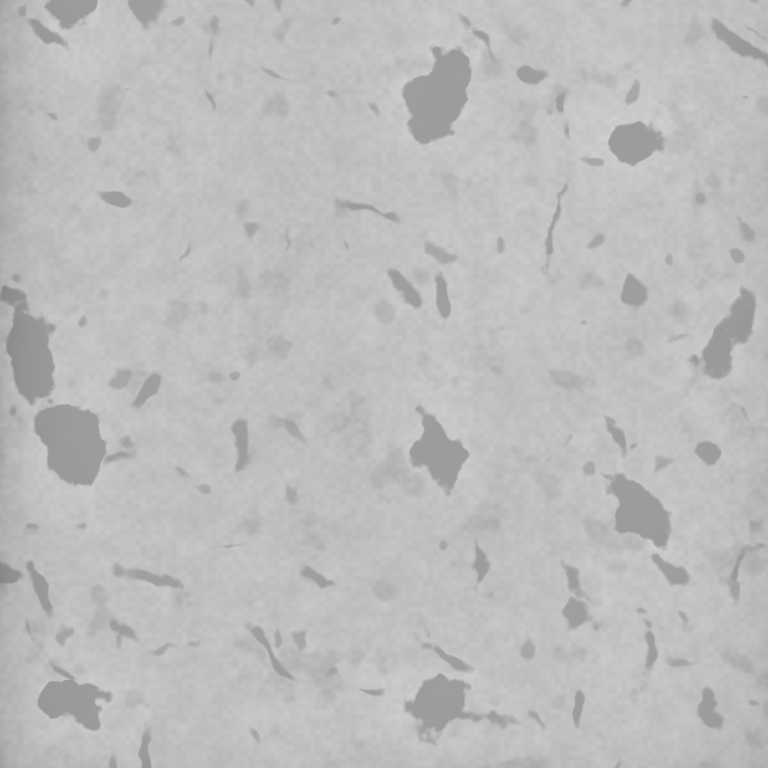
A WebGL 1 fragment shader for this texture:

```glsl
precision highp float;
// Pale mottled plaster with ragged grey gaps, drawn as scattered ellipses
// at three scales whose outlines are torn by layered value noise.
// Soft bright rims, fine grain and shaded borders complete the surface.
uniform vec2 u_resolution;

float hash(vec2 p) {
  return fract(sin(dot(p, vec2(127.1, 311.7))) * 43758.5453);
}

float noise(vec2 p) {
  vec2 i = floor(p), f = fract(p);
  f = f * f * (3.0 - 2.0 * f);
  return mix(mix(hash(i), hash(i + vec2(1.0, 0.0)), f.x),
             mix(hash(i + vec2(0.0, 1.0)), hash(i + 1.0), f.x), f.y);
}

float fbm(vec2 p) {
  float sum = 0.0, amp = 0.5;
  for (int i = 0; i < 4; i++) {
    sum += amp * noise(p);
    p = mat2(1.6, 1.2, -1.2, 1.6) * p + 7.3;
    amp *= 0.5;
  }
  return sum / 0.9375;
}

// Distance to the nearest ellipse of a jittered grid. The chance of a cell
// being filled goes from chance.x at the centre to chance.y at the border.
float gaps(vec2 p, float cells, vec2 radii, vec2 chance, float seed) {
  float nearest = 1.0;
  vec2 home = floor(p * cells);
  for (int y = -1; y <= 1; y++) {
    for (int x = -1; x <= 1; x++) {
      vec2 cell = home + vec2(float(x), float(y));
      vec2 key = cell + seed;
      vec2 jitter = vec2(hash(key + 3.1), hash(key + 8.7));
      vec2 centre = (cell + 0.15 + 0.7 * jitter) / cells;
      float outward = smoothstep(0.15, 0.5, length(centre - 0.5));
      float angle = 2.0 + 2.4 * (hash(key + 15.3) - 0.5);
      vec2 size = radii * mix(vec2(0.6), vec2(1.3),
                              vec2(hash(key + 21.9), hash(key + 34.2)));
      vec2 axis = vec2(cos(angle), sin(angle));
      vec2 q = p - centre;
      q = vec2(dot(q, axis), dot(q, vec2(-axis.y, axis.x)));
      float d = (length(q / size) - 1.0) * size.y;
      if (hash(key + 47.6) < mix(chance.x, chance.y, outward)) {
        nearest = min(nearest, d);
      }
    }
  }
  return nearest;
}

void main() {
  vec2 uv = gl_FragCoord.xy / u_resolution;
  vec2 p = gl_FragCoord.xy / u_resolution.y;

  // Bend and tear the outlines
  vec2 bend = vec2(fbm(p * 13.0 + 4.0), fbm(p * 13.0 + 31.0)) - 0.5;
  vec2 warped = p + 0.07 * bend;
  float tear = fbm(p * 34.0 + 11.0) - 0.5;

  float large = gaps(warped, 4.0, vec2(0.058, 0.034), vec2(0.1, 0.65), 5.0)
              + 0.035 * tear;
  float medium = gaps(warped, 9.0, vec2(0.028, 0.0085), vec2(0.38, 0.5), 61.0)
               + 0.018 * tear;
  float small = gaps(warped, 20.0, vec2(0.009, 0.005), vec2(0.15, 0.28), 113.0)
              + 0.012 * tear;

  // Pale surface: clouds, blotches and fine grain
  float grey = 0.758;
  grey += 0.045 * (fbm(p * 5.0 + 2.0) - 0.5);
  grey += 0.05 * (fbm(p * 42.0 + 19.0) - 0.5);
  grey += 0.035 * (noise(p * 150.0) - 0.5);
  grey += 0.03 * exp(-max(large, 0.0) / 0.025);

  // Faint worn stains
  grey -= 0.05 * smoothstep(0.62, 0.78, fbm(p * 22.0 + 53.0));

  // Gaps, the smaller ones fainter
  float gapGrey = 0.612 + 0.02 * (fbm(p * 30.0) - 0.5);
  float cover = 1.0 - smoothstep(-0.003, 0.004, large);
  cover = max(cover, 0.95 * (1.0 - smoothstep(-0.003, 0.003, medium)));
  cover = max(cover, 0.7 * (1.0 - smoothstep(-0.003, 0.003, small)));
  grey = mix(grey, gapGrey, cover);

  // Shaded borders, strongest at the left
  grey -= 0.09 * exp(-uv.x / 0.035) + 0.03 * exp(-(1.0 - uv.x) / 0.04);
  grey -= 0.03 * exp(-uv.y / 0.03);
  gl_FragColor = vec4(vec3(grey), 1.0);
}
```
